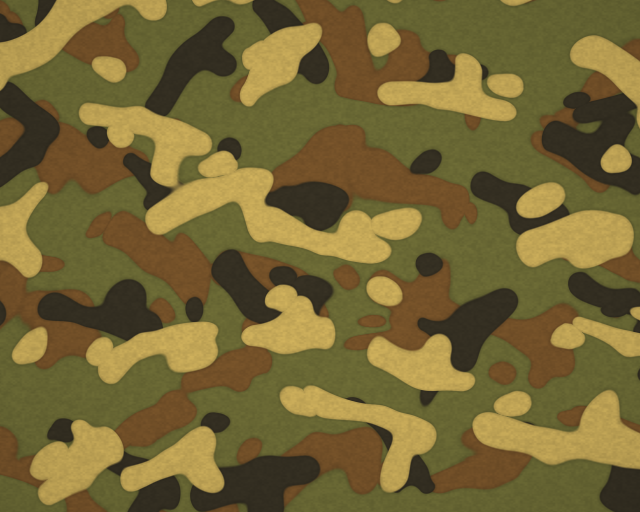
A WebGL 2 fragment shader for this pattern:

```glsl
#version 300 es
precision highp float;

uniform vec2 u_resolution;
out vec4 fragColor;

// One printed colour: large branching patches plus small oval spots.
// Lengths are in canvas heights, tilt in radians.
struct Layer {
    vec3 ink;
    vec2 cell;        // spacing of the patches
    float reach;      // half length of a patch
    float girth;      // mean radius of a patch
    float tilt;       // largest angle from horizontal
    float spotCell;   // spacing of the spots
    float spotGirth;  // mean core radius of a spot
    float wobble;     // contour distortion
    int seed;
};

const vec3 GREEN = vec3(0.405, 0.400, 0.200);
const Layer BROWN = Layer(vec3(0.445, 0.310, 0.155), vec2(0.30, 0.20),
    0.088, 0.026, 0.9, 0.22, 0.006, 0.085, 11);
const Layer BLACK = Layer(vec3(0.200, 0.180, 0.130), vec2(0.30, 0.25),
    0.086, 0.024, 1.4, 0.30, 0.007, 0.065, 37);
const Layer TAN = Layer(vec3(0.755, 0.645, 0.335), vec2(0.33, 0.235),
    0.098, 0.028, 0.6, 0.26, 0.012, 0.060, 73);

const float SPOT_REACH = 0.016;
const float SPOT_TILT = 0.4;
const float BLEND = 80.0;         // higher gives tighter joints
const float WOBBLE_SCALE = 7.0;
const float RIM_WIDTH = 0.007;
const float RIM_SHADE = 0.10;
const vec2 GRAIN_SCALE = vec2(110.0, 150.0);
const float GRAIN_SHADE = 0.07;
const float CENTRE_LIGHT = 1.03;
const float VIGNETTE = 0.22;

// Integer hash giving three values from 0 to 1
vec3 hash3(ivec3 cell) {
    uvec3 v = uvec3(cell) * 1664525u + 1013904223u;
    v.x += v.y * v.z; v.y += v.z * v.x; v.z += v.x * v.y;
    v ^= v >> 16u;
    v.x += v.y * v.z; v.y += v.z * v.x; v.z += v.x * v.y;
    return vec3(v >> 8u) / 16777216.0;
}

// Smooth value noise, three channels
vec3 noise3(vec2 p, int seed) {
    ivec2 i = ivec2(floor(p));
    vec2 f = fract(p);
    f = f * f * f * (f * (f * 6.0 - 15.0) + 10.0);
    vec3 low = mix(hash3(ivec3(i, seed)), hash3(ivec3(i + ivec2(1, 0), seed)), f.x);
    vec3 high = mix(hash3(ivec3(i + ivec2(0, 1), seed)), hash3(ivec3(i + 1, seed)), f.x);
    return mix(low, high, f.y);
}

// Distance to a limb whose radius changes from ra to rb
float limb(vec2 p, vec2 a, vec2 b, float ra, float rb) {
    vec2 axis = b - a;
    float h = clamp(dot(p - a, axis) / dot(axis, axis), 0.0, 1.0);
    return length(p - a - axis * h) - mix(ra, rb, smoothstep(0.0, 1.0, h));
}

// Scattered three-limbed blobs, blended into one distance field
float blobs(vec2 p, vec2 cell, float reach, float girth, float tilt, int seed) {
    float sum = 1e-9;
    for (int j = -1; j <= 1; j++) {
        int row = int(floor(p.y / cell.y)) + j;
        float shift = hash3(ivec3(row, 5, seed)).x;
        for (int i = -1; i <= 1; i++) {
            int col = int(floor(p.x / cell.x - shift)) + i;
            vec3 place = hash3(ivec3(col, row, seed + 1));
            vec3 shape = hash3(ivec3(col, row, seed + 2));
            vec3 radius = girth * mix(vec3(0.6), vec3(1.4), hash3(ivec3(col, row, seed + 3)));

            vec2 centre = (vec2(float(col) + shift, row) + mix(vec2(0.2), vec2(0.8), place.xy)) * cell;
            float angle = tilt * (2.0 * place.z - 1.0);
            vec2 along = reach * mix(0.7, 1.3, shape.x) * vec2(cos(angle), sin(angle));
            vec2 across = vec2(-along.y, along.x) * (shape.y < 0.5 ? -1.0 : 1.0);
            vec2 tail = centre - along + across * 0.35 * shape.z;
            vec2 head = centre + along;
            vec2 fork = mix(centre, head, shape.z);
            vec2 tip = fork + across * mix(0.4, 0.9, fract(shape.y * 2.0));

            sum += exp(-BLEND * limb(p, tail, centre, radius.x, radius.y));
            sum += exp(-BLEND * limb(p, centre, head, radius.y, radius.z));
            sum += exp(-BLEND * limb(p, fork, tip, radius.y, radius.x));
        }
    }
    return -log(sum) / BLEND;
}

// Print one layer over the colour below, with a faint shaded rim
vec3 printLayer(vec3 below, Layer layer, vec2 p) {
    vec2 q = p + layer.wobble * (noise3(p * WOBBLE_SCALE, layer.seed).xy - 0.5);
    float d = blobs(q, layer.cell, layer.reach, layer.girth, layer.tilt, layer.seed);
    d = min(d, blobs(q, vec2(layer.spotCell), SPOT_REACH, layer.spotGirth, SPOT_TILT, layer.seed + 10));

    float soft = max(1.0 / u_resolution.y, 0.0012);
    float rim = 1.0 - smoothstep(0.0, RIM_WIDTH, abs(d));
    float cover = 1.0 - smoothstep(-soft, soft, d);
    return mix(below, layer.ink, cover) * (1.0 - RIM_SHADE * rim);
}

void main() {
    vec2 uv = gl_FragCoord.xy / u_resolution;
    vec2 p = gl_FragCoord.xy / u_resolution.y;

    vec3 colour = printLayer(GREEN, BROWN, p);
    colour = printLayer(colour, BLACK, p);
    colour = printLayer(colour, TAN, p);

    // Leathery grain and soft falloff of light
    float grain = noise3(p * GRAIN_SCALE, 101).x + noise3(p * GRAIN_SCALE * 2.0, 102).x - 1.0;
    vec2 offset = uv - 0.5;
    colour *= (1.0 + GRAIN_SHADE * grain) * (CENTRE_LIGHT - VIGNETTE * dot(offset, offset));
    fragColor = vec4(colour, 1.0);
}
```
